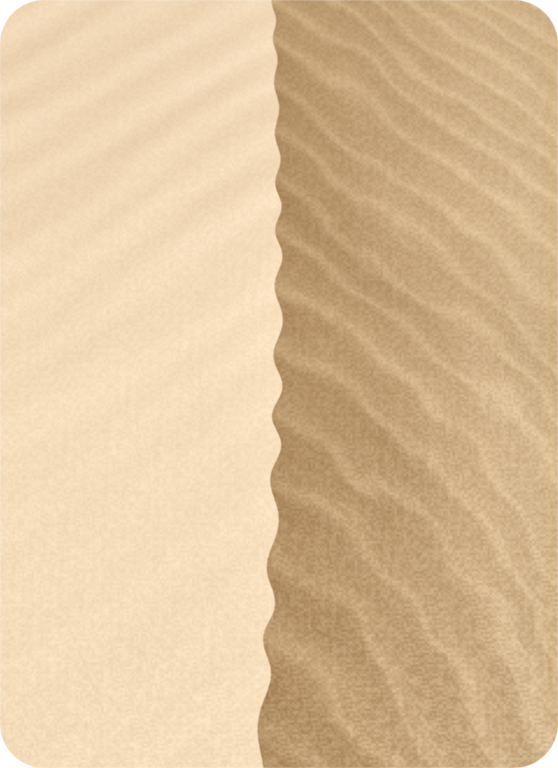
Give the GLSL for this texture, as a Shadertoy shader.

```glsl
// Sand dune crest: a smooth sunlit slope on the left, a rippled shaded slope on the right.
#define SUN_HIGH vec3(0.935, 0.835, 0.705)
#define SUN_LOW vec3(0.962, 0.867, 0.735)
#define SHADE_NEAR vec3(0.735, 0.600, 0.435)
#define SHADE_FAR vec3(0.825, 0.705, 0.545)
#define RIPPLE_DEPTH 0.055
#define SUN_RIPPLE 0.016
#define GRAIN_SCALE 330.0
#define GRAIN_DEPTH 0.085
#define CORNER_RADIUS 0.058
#define TAU 6.28318

float hash(vec2 p) {
    return fract(sin(dot(p, vec2(127.1, 311.7))) * 43758.5453);
}

float noise(vec2 p) {
    vec2 i = floor(p), f = fract(p);
    f = f * f * (3.0 - 2.0 * f);
    return mix(mix(hash(i), hash(i + vec2(1, 0)), f.x),
               mix(hash(i + vec2(0, 1)), hash(i + vec2(1, 1)), f.x), f.y);
}

float fbm(vec2 p) {
    float sum = 0.0, weight = 0.5;
    for (int k = 0; k < 4; k++) {
        sum += weight * noise(p);
        p = p * 2.03 + 17.3;
        weight *= 0.5;
    }
    return sum;
}

// Ripple count down the crest; the spacing widens toward the viewer.
float ripplePhase(float depth) {
    return log(max(0.05 + 0.07 * depth, 0.012) / 0.0819) / 0.07;
}

// Crest line: a gentle bow with scallops where the ripples meet it.
float crestX(float depth) {
    float scallop = cos(TAU * ripplePhase(depth) + 0.5 * sin(depth * 23.0));
    float bow = 0.356 + 0.040 * depth - 0.058 * depth * depth;
    return bow - mix(0.0025, 0.0065, smoothstep(0.0, 0.6, depth)) * scallop;
}

vec3 sunlitSlope(vec2 p, float side) {
    vec3 color = mix(SUN_HIGH, SUN_LOW, smoothstep(0.0, 0.55, p.y + 0.4 * (p.x - 0.2)));
    // Faint bands climbing toward the crest, fading downhill
    float along = p.y + 0.52 * p.x;
    float warp = fbm(vec2(p.x * 3.0, along * 9.0));
    float band = sin(TAU * (along / (0.062 + 0.025 * p.y) + 1.3 * warp));
    float patches = fbm(vec2(p.x * 3.0, along * 14.0) + 5.0) - 0.47;
    float fade = mix(1.0, 0.3, smoothstep(0.15, 0.7, p.y));
    color += vec3(0.8, 1.0, 1.15) * (SUN_RIPPLE * band * fade + 0.06 * patches * fade);
    // Bright lip beside the crest
    color += 0.018 * exp(side / 0.035);
    return color;
}

vec3 shadedSlope(vec2 p, float side) {
    float d = max(side, 0.0);
    vec3 color = mix(SHADE_NEAR, SHADE_FAR, smoothstep(0.0, 0.36, d + 0.10 * (0.5 - p.y)));
    // Ripples run downhill to the right and steepen near the viewer
    float slope = 0.72 + 1.5 * d * p.y * p.y;
    float depth = p.y - slope * d;
    float warp = fbm(vec2(p.x * 7.0, depth * 8.0) + 3.0) - 0.47;
    float a = TAU * (ripplePhase(depth) + 1.8 * warp * smoothstep(0.0, 0.12, d));
    // Slow rise to each crest, then a quick fall into shadow
    float profile = 0.62 * cos(a + 0.7) + 0.26 * cos(2.0 * a + 0.9) + 0.10 * cos(3.0 * a + 1.0);
    float strength = mix(0.55, 1.25, fbm(p * 8.0 + 31.0));
    strength *= mix(1.0, 0.7, smoothstep(0.12, 0.38, d));
    color += vec3(0.95, 1.0, 1.0) * RIPPLE_DEPTH * strength * profile;
    // Broad hollows and the darkest strip under the crest
    color += 0.09 * (fbm(vec2(p.x * 6.0, depth * 11.0) + 11.0) - 0.47);
    color -= 0.035 * exp(-d / 0.025);
    return color;
}

// Signed distance to the rounded frame
float frameDistance(vec2 p, vec2 size) {
    vec2 q = abs(p - 0.5 * size) - 0.5 * size + CORNER_RADIUS;
    return length(max(q, 0.0)) + min(max(q.x, q.y), 0.0) - CORNER_RADIUS;
}

void mainImage(out vec4 fragColor, in vec2 fragCoord) {
    float pixel = 1.0 / iResolution.y;
    vec2 size = vec2(iResolution.x * pixel, 1.0);
    // x to the right, y down from the top, in canvas heights
    vec2 p = vec2(fragCoord.x * pixel, 1.0 - fragCoord.y * pixel);

    float side = p.x - crestX(p.y);
    float shade = smoothstep(-1.2 * pixel, 1.2 * pixel, side);
    vec3 color = mix(sunlitSlope(p, min(side, 0.0)), shadedSlope(p, side), shade);

    // Sand grain, coarser and stronger toward the viewer
    float fine = noise(p * GRAIN_SCALE) - 0.5;
    float coarse = noise(p * GRAIN_SCALE * 0.55 + 40.0) - 0.5;
    float grain = mix(fine, fine + 0.6 * coarse, p.y);
    color += vec3(0.9, 1.0, 1.1) * GRAIN_DEPTH * grain * mix(0.5, 1.0, p.y) * mix(0.6, 1.25, shade);

    float outside = smoothstep(-pixel, pixel, frameDistance(p, size));
    fragColor = vec4(mix(clamp(color, 0.0, 1.0), vec3(1.0), outside), 1.0);
}
```
